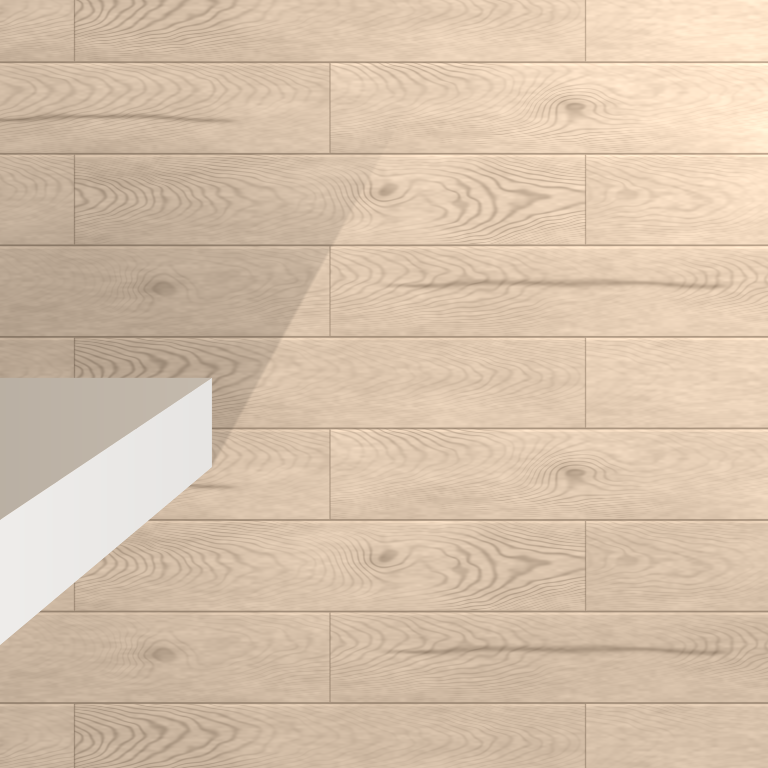
Write a Shadertoy shader that draws this texture.

```glsl
// Pale oak plank floor in staggered rows, with soft daylight, a slanted shadow and a white slab.
#define ROW_HEIGHT 0.1192
#define FIRST_SEAM 0.0846
#define PLANK_LENGTH 0.6654
#define FIRST_JOINT 0.097
#define SEAM_HALF_WIDTH 0.0011
#define RING_FREQUENCY 5.2
#define RING_STRENGTH 0.42
#define PORE_STRENGTH 0.13
#define OAK vec3(0.885, 0.795, 0.700)
#define OAK_DARK vec3(0.56, 0.48, 0.40)
#define SLAB_WHITE vec3(0.925, 0.918, 0.910)
#define SLAB_TOP vec3(0.75, 0.71, 0.66)

float hash(vec2 p) {
    return fract(sin(dot(p, vec2(127.1, 311.7))) * 43758.5453);
}

float noise(vec2 p) {
    vec2 i = floor(p), f = fract(p);
    f = f * f * (3.0 - 2.0 * f);
    return mix(mix(hash(i), hash(i + vec2(1, 0)), f.x),
               mix(hash(i + vec2(0, 1)), hash(i + vec2(1, 1)), f.x), f.y);
}

// 1 where d is negative, with a one-pixel soft edge
float fill(float d, float px) {
    return 1.0 - smoothstep(-0.7 * px, 0.7 * px, d);
}

// Darkness of a wavy lengthwise crack between two x positions
float crack(vec2 q, float height, float from, float to) {
    float x = q.x * ROW_HEIGHT;
    float wave = 0.09 * (noise(vec2(q.x * 1.3, 4.0)) - 0.5);
    float ends = smoothstep(from, from + 0.08, x) * (1.0 - smoothstep(to - 0.03, to, x));
    float width = 0.018 + 0.025 * noise(vec2(q.x * 2.0, 9.0));
    return ends * exp(-pow((q.y - height - wave) / width, 2.0));
}

// Darkness of the grain; q is measured in plank heights, kind repeats every four rows
float grain(vec2 q, float kind, float column) {
    vec2 seed = vec2(kind * 17.3 + 3.0, column * 11.7 + 5.0);
    float pick = hash(seed);

    // Knot: one in each of the first three kinds of row
    float knotX = kind < 0.5 ? 0.203 : kind < 1.5 ? 0.490 : kind < 2.5 ? 0.740 : -1.0;
    vec2 toKnot = (q - vec2(knotX / ROW_HEIGHT, 0.55)) * vec2(0.75, 1.4);
    float knot = exp(-dot(toKnot, toKnot) * 9.0);

    // Nested arches are level curves of a bent, warped field
    float axis = column == 0.0 && kind == 1.0 ? 0.5 : mix(0.5, 0.82, pick);
    float bend = q.y - axis + 0.12 * (noise(q * vec2(0.9, 1.0) + seed) - 0.5);
    float field = q.x + 8.0 * bend * bend
                + 1.1 * noise(q * vec2(0.7, 1.8) + seed)
                + 0.16 * noise(q * vec2(5.0, 11.0) + seed) + 1.3 * knot;
    float phase = field * RING_FREQUENCY;
    float rings = pow(0.5 + 0.5 * sin(6.2832 * phase), 3.0);
    rings = mix(rings, 0.3, smoothstep(0.25, 0.7, fwidth(phase)));
    float patches = smoothstep(0.25, 0.75, noise(q * vec2(0.6, 1.7) + seed * 2.0));
    float figure = column == 0.0 && kind > 0.5 ? 0.95 : 0.35 + 0.3 * pick;
    float dark = RING_STRENGTH * rings * figure * mix(0.2, 1.0, max(patches, knot));

    // Fine pores and soft lengthwise clouds
    dark += PORE_STRENGTH * (noise(q * vec2(5.0, 27.0) + seed) - 0.4);
    dark += PORE_STRENGTH * (noise(q * vec2(15.0, 42.0) + seed) - 0.5);
    dark += 0.14 * (noise(q * vec2(1.1, 4.0) + seed * 3.0) - 0.5);

    // Knot heart and cracks
    dark += 0.25 * exp(-dot(toKnot, toKnot) * 70.0);
    if (kind == 0.0 && column == 0.0) dark += 0.5 * crack(q, 0.59, 0.47, 0.96);
    if (kind == 2.0 && column < 0.0) dark += 0.5 * crack(q, 0.38, -0.1, 0.32);
    return dark + 0.10 * (hash(seed + 8.0) - 0.5);
}

// Daylight: bright upper right, dim left, slanted shadow edge
float daylight(vec2 p, float px) {
    float light = mix(0.95, 1.0, smoothstep(0.0, 0.5, p.y));
    light *= 1.0 - 0.07 * (1.0 - smoothstep(0.0, 0.5, p.x));
    vec2 toGlow = p - vec2(1.03, 0.92);
    light += 0.14 * exp(-dot(toGlow, toGlow) * 7.0);
    float edge = p.x - 0.276 - 0.544 * (p.y - 0.392);
    float fade = smoothstep(0.385, 0.395, p.y) * (1.0 - smoothstep(0.62, 0.92, p.y));
    return light * (1.0 - 0.12 * fade * fill(edge, px + 0.003));
}

void mainImage(out vec4 fragColor, in vec2 fragCoord) {
    vec2 p = fragCoord / iResolution.y;
    float px = 1.0 / iResolution.y;

    // Plank layout: alternate rows shift by half a plank
    float level = (p.y - FIRST_SEAM) / ROW_HEIGHT;
    float row = floor(level);
    float joint = FIRST_JOINT + 0.5 * PLANK_LENGTH * (1.0 - mod(row, 2.0));
    float along = (p.x - joint) / PLANK_LENGTH;
    float dark = grain(vec2(p.x / ROW_HEIGHT, fract(level)), mod(row, 4.0), floor(along));
    vec3 color = mix(OAK, OAK_DARK, dark);

    // Seams: dark groove with a pale bevel on its lower side
    float seamY = (level - floor(level + 0.5)) * ROW_HEIGHT;
    float seamX = abs(along - floor(along + 0.5)) * PLANK_LENGTH;
    color *= 1.0 + 0.07 * fill(abs(seamY + 0.003) - 0.0014, px);
    float groove = max(fill(abs(seamY) - SEAM_HALF_WIDTH, px),
                       0.75 * fill(seamX - 0.8 * SEAM_HALF_WIDTH, px));
    color = mix(color, OAK_DARK, 0.7 * groove) * daylight(p, px);

    // Slab: grey top face above a white front face
    float rim = 0.323 + 0.670 * p.x;
    float side = p.x - 0.276;
    float top = max(max(p.y - 0.508, rim - p.y), side);
    float front = max(max(p.y - rim, 0.160 + 0.840 * p.x - p.y), side);
    color = mix(color, SLAB_TOP * (0.97 + 0.2 * p.x), fill(top, px));
    color = mix(color, SLAB_WHITE * (1.01 - 0.12 * p.x), fill(front, px));

    fragColor = vec4(clamp(color, 0.0, 1.0), 1.0);
}
```
